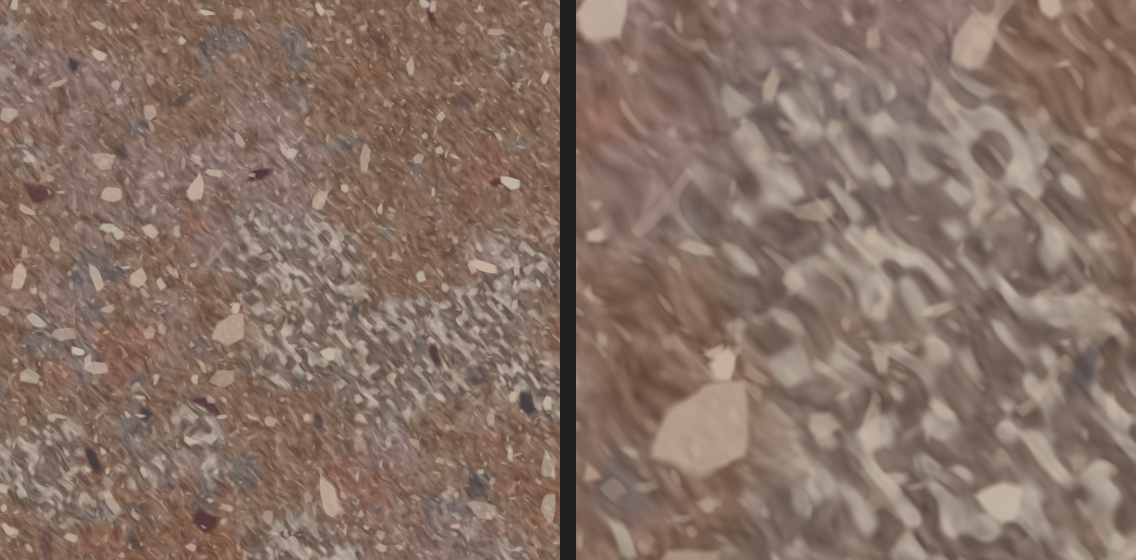
Left, the full canvas; right, a detail of the centre.
A WebGL 1 fragment shader for this texture:

```glsl
precision highp float;
// Weathered brown stone with pale and dark chips set in a finely streaked ground.
// Layered value noise makes the ground, stains and chalky speckle; chips are
// irregular rounded polygons scattered one per cell on several jittered grids.

uniform vec2 u_resolution;

const vec3 BROWN = vec3(0.505, 0.400, 0.335);
const vec3 UMBER = vec3(0.440, 0.342, 0.290);
const vec3 MAUVE = vec3(0.530, 0.440, 0.415);
const vec3 RUST  = vec3(0.530, 0.355, 0.280);
const vec3 SLATE = vec3(0.410, 0.405, 0.415);
const vec3 CHALK = vec3(0.700, 0.650, 0.600);
const vec3 CREAM = vec3(0.780, 0.695, 0.625);
const vec3 IVORY = vec3(0.755, 0.730, 0.670);
const vec3 INK   = vec3(0.250, 0.225, 0.245);
const vec3 WINE  = vec3(0.310, 0.185, 0.205);

const float GRAIN_ANGLE = -0.85;

vec2 hash2(vec2 cell) {
  vec3 q = fract(cell.xyx * vec3(0.1031, 0.1030, 0.0973));
  q += dot(q, q.yzx + 33.33);
  return fract((q.xx + q.yz) * q.zy);
}

float noise(vec2 p) {
  vec2 i = floor(p);
  vec2 f = fract(p);
  vec2 u = f * f * (3.0 - 2.0 * f);
  float low = mix(hash2(i).x, hash2(i + vec2(1.0, 0.0)).x, u.x);
  float high = mix(hash2(i + vec2(0.0, 1.0)).x, hash2(i + 1.0).x, u.x);
  return mix(low, high, u.y);
}

float fbm(vec2 p) {
  float sum = 0.0;
  float weight = 0.533;
  for (int i = 0; i < 4; i++) {
    sum += weight * noise(p);
    p = p * 2.03 + 17.3;
    weight *= 0.5;
  }
  return sum;
}

// Coordinates along and across a direction
vec2 turn(vec2 p, float angle) {
  float c = cos(angle);
  float s = sin(angle);
  return vec2(c * p.x + s * p.y, c * p.y - s * p.x);
}

// Size measure of a random convex polygon, softened toward a circle
float chipDistance(vec2 q, vec2 id) {
  float edge = 0.0;
  for (int k = 0; k < 5; k++) {
    vec2 h = hash2(id + float(k) * 7.7);
    float a = (float(k) + 0.7 * h.x) * 1.2566;
    edge = max(edge, dot(q, vec2(cos(a), sin(a))) / mix(0.65, 1.05, h.y));
  }
  return mix(length(q), edge, 0.7);
}

// Scattered chips: x = coverage, y = random tint, z = random strength
vec3 chips(vec2 p, float cells, float share, float radius, float blur, float seed) {
  vec2 g = p * cells;
  vec2 home = floor(g);
  vec3 found = vec3(0.0);
  for (int y = -1; y <= 1; y++) {
    for (int x = -1; x <= 1; x++) {
      vec2 cell = home + vec2(float(x), float(y));
      vec2 id = cell + seed * 31.7;
      vec2 pick = hash2(id);
      if (pick.x > share) continue;
      vec2 place = hash2(id + 91.3);
      vec2 form = hash2(id + 47.9);
      vec2 q = turn(g - cell - mix(vec2(0.15), vec2(0.85), place),
                    GRAIN_ANGLE + (form.x - 0.5) * 2.2);
      float size = radius * mix(0.55, 1.25, form.y * form.y);
      float stretch = mix(1.0, 1.65, pick.y);
      float d = (chipDistance(q * vec2(1.0 / stretch, stretch) / size, id) - 1.0) * size;
      float soft = blur * cells;
      float cover = 1.0 - smoothstep(-soft, soft, d);
      if (cover > found.x) found = vec3(cover, place.x, place.y);
    }
  }
  return found;
}

vec3 layPale(vec3 base, vec3 chip, float opacity) {
  vec3 tint = mix(CREAM, IVORY, smoothstep(0.45, 0.9, chip.y));
  return mix(base, tint, chip.x * opacity * mix(0.55, 1.0, chip.z));
}

void main() {
  vec2 p = gl_FragCoord.xy / min(u_resolution.x, u_resolution.y);
  vec2 warp = vec2(noise(p * 32.0), noise(p * 32.0 + 53.0)) - 0.5;
  vec2 s = turn(p + warp * 0.012, GRAIN_ANGLE);

  // Cloudy ground with rust and slate stains
  vec3 color = mix(BROWN, MAUVE, smoothstep(0.42, 0.68, fbm(p * 6.0 + 3.0)));
  color = mix(color, UMBER, 0.65 * smoothstep(0.48, 0.75, fbm(s * vec2(18.0, 30.0) + 9.0)));
  color = mix(color, RUST, 0.55 * smoothstep(0.60, 0.78, fbm(p * 8.0 + 41.0)));
  color = mix(color, SLATE, 0.50 * smoothstep(0.62, 0.78, fbm(p * 13.0 + 71.0)));

  // Chalky speckle gathered in patches, denser low down
  float patchMask = smoothstep(0.50, 0.68, fbm(p * 5.5 + 23.0) + 0.20 * (0.45 - p.y));
  float speckle = noise(s * vec2(60.0, 105.0) + 13.0);
  color = mix(color, SLATE, 0.35 * patchMask);
  color = mix(color, CHALK, 0.85 * patchMask * smoothstep(0.42, 0.80, speckle));

  // Fine diagonal streaks and flecks
  float streak = 0.6 * noise(s * vec2(60.0, 150.0)) + 0.4 * noise(s * vec2(130.0, 260.0) + 5.0);
  color += (streak - 0.5) * vec3(0.23, 0.22, 0.21);
  float fleck = noise(s * vec2(65.0, 125.0) + 87.0);
  color = mix(color, CREAM, 0.38 * smoothstep(0.74, 0.95, fleck));

  // Dark chips, then pale chips from fine to coarse
  vec3 dark = chips(p + warp * 0.012, 10.0, 0.20, 0.19, 0.006, 1.0);
  color = mix(color, mix(INK, WINE, step(0.72, dark.y)), dark.x * mix(0.35, 0.90, dark.z));
  vec2 chipPoint = p + warp * 0.006;
  color = layPale(color, chips(chipPoint, 62.0, 0.20, 0.26, 0.0025, 2.0), 0.60);
  color = layPale(color, chips(chipPoint, 30.0, 0.20, 0.26, 0.0028, 3.0), 0.85);
  color = layPale(color, chips(chipPoint, 13.0, 0.26, 0.21, 0.0030, 4.0), 0.98);
  color = layPale(color, chips(p + warp * 0.025, 6.0, 0.14, 0.20, 0.0035, 5.0), 0.90);

  gl_FragColor = vec4(clamp(color, 0.0, 1.0), 1.0);
}
```
